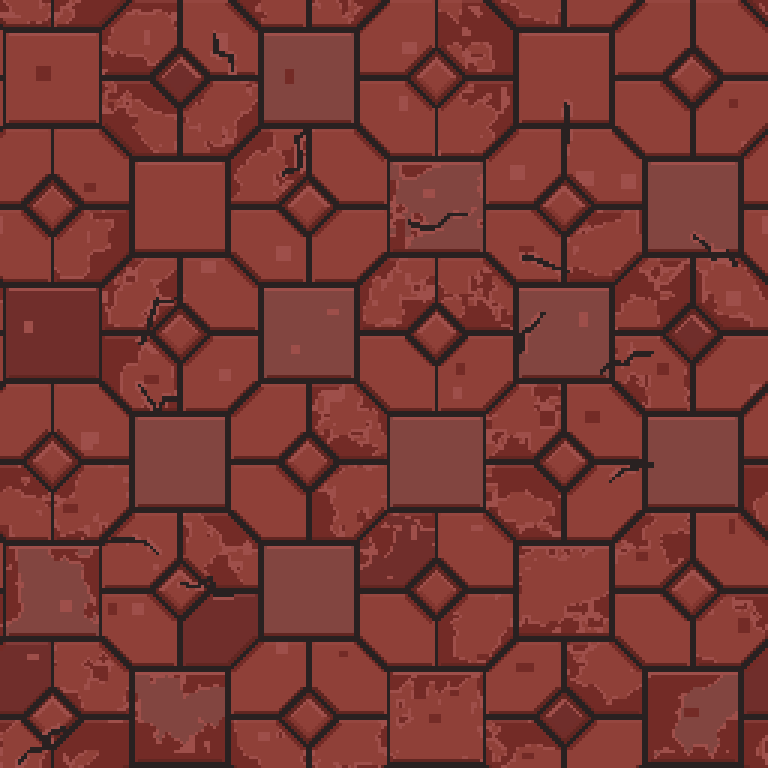
Reproduce this texture procedurally as a WebGL 2 fragment shader.

```glsl
#version 300 es
precision highp float;
// Red stone floor in chunky texels: squares alternate with octagons on a
// checkered 6 x 6 lattice; each octagon is four slabs around a small gem.
// Distance functions give joints and bevels; hashes give tints and wear.

uniform vec2 u_resolution;
out vec4 fragColor;

const float REPEATS = 6.0;            // lattice cells per side
const float TEXELS = 256.0;           // texels per side
const vec2 OFFSET = vec2(0.41, 0.39); // first site, in cells
const float SQUARE_HALF = 0.375;
const float GEM_RADIUS = 0.234;
const float JOINT_HALF = 0.0232;
const float RIM = 0.024;
const float CRACK_CHANCE = 0.36;
const float WORN_CHANCE = 0.36;
const float CHIP_CHANCE = 0.34;
const float DIAGONAL = 0.7071;
const int SQUARE = 0, SLAB = 1, GEM = 2;

const vec3 BASE = vec3(0.56, 0.25, 0.22);
const vec3 DARK = vec3(0.44, 0.18, 0.17);
const vec3 GREY = vec3(0.51, 0.27, 0.25);
const vec3 LIGHT = vec3(0.62, 0.31, 0.29);
const vec3 WORN = vec3(0.45, 0.17, 0.15);
const vec3 SHADE = vec3(0.38, 0.15, 0.13);
const vec3 JOINT = vec3(0.16, 0.13, 0.13);

struct Tile { vec2 key; vec2 local; float dist; int kind; };

float hash(vec2 cell, float salt) {
  uvec3 v = uvec3(ivec3(vec3(cell * 4.0, salt) + 64.0));
  v = v * 1664525u + 1013904223u;
  for (int i = 0; i < 2; i++) {
    v.x += v.y * v.z; v.y += v.z * v.x; v.z += v.x * v.y;
    v ^= v >> 16u;
  }
  return float(v.x >> 8u) / 16777216.0;
}

// Value noise that wraps after a whole number of steps.
float noise(vec2 uv, float period) {
  vec2 p = uv * period, i = floor(p), f = fract(p);
  f = f * f * (3.0 - 2.0 * f);
  vec2 a = mod(i, period), b = mod(i + 1.0, period);
  return mix(mix(hash(a, 50.0), hash(vec2(b.x, a.y), 50.0), f.x),
             mix(hash(vec2(a.x, b.y), 50.0), hash(b, 50.0), f.x), f.y);
}

// Stone under g, with the distance to the middle of its nearest joint.
Tile findTile(vec2 g) {
  vec2 id = floor(g), p = fract(g) - 0.5, a = abs(p);
  float box = max(a.x, a.y);
  if (mod(id.x + id.y, 2.0) > 0.5) {
    if (box < SQUARE_HALF) return Tile(mod(id, REPEATS), p, SQUARE_HALF - box, SQUARE);
    // The margin of a square belongs to the neighbouring octagon.
    vec2 side = a.x > a.y ? vec2(sign(p.x), 0.0) : vec2(0.0, sign(p.y));
    id += side;
    p -= side;
    a = abs(p);
  }
  id = mod(id, REPEATS);
  float gem = (a.x + a.y - GEM_RADIUS) * DIAGONAL;
  if (gem < 0.0) return Tile(id, p, -gem, GEM);
  float inner = min(min(a.x, a.y), gem);
  float outer = min((1.0 - a.x - a.y) * DIAGONAL, 1.0 - SQUARE_HALF - max(a.x, a.y));
  return Tile(id + sign(p) * 0.25, p - sign(p) * 0.34, min(inner, outer), SLAB);
}

// Distance to the wandering cracks, less their tapering width.
float crackDistance(vec2 g) {
  float nearest = 1.0;
  for (int k = 0; k < 9; k++) {
    vec2 cell = floor(g) + vec2(k % 3, k / 3) - 1.0, key = mod(cell, REPEATS);
    if (hash(key, 1.0) > CRACK_CHANCE) continue;
    vec2 from = cell + vec2(hash(key, 2.0), hash(key, 3.0));
    float heading = 6.2832 * hash(key, 4.0), count = 3.0 + floor(3.0 * hash(key, 5.0));
    for (float s = 0.0; s < count; s++) {
      float angle = heading + 2.2 * (hash(key, 10.0 + s) - 0.5);
      vec2 along = 0.12 * vec2(cos(angle), sin(angle)), q = g - from;
      float t = clamp(dot(q, along) / dot(along, along), 0.0, 1.0);
      nearest = min(nearest, length(q - along * t) - mix(0.022, 0.013, (s + t) / count));
      from += along;
    }
  }
  return nearest;
}

vec3 paint(vec2 uv) {
  vec2 g = uv * REPEATS - OFFSET + 0.5;
  Tile tile = findTile(g);
  float tint = hash(tile.key, 20.0 + float(tile.kind));
  vec3 color = BASE;
  if (tile.kind == SQUARE) color = tint < 0.48 ? GREY : tint < 0.54 ? DARK : BASE;
  else if (tint < (tile.kind == GEM ? 0.17 : 0.09)) color = DARK;

  // Small rectangular chips
  for (float i = 0.0; i < 2.0 && tile.kind != GEM; i++) {
    float salt = 30.0 + i * 6.0;
    vec2 center = (vec2(hash(tile.key, salt), hash(tile.key, salt + 1.0)) - 0.5) * 0.45;
    vec2 size = 0.024 + 0.04 * vec2(hash(tile.key, salt + 2.0), hash(tile.key, salt + 3.0));
    bool inside = all(lessThan(abs(tile.local - center), size));
    if (inside && hash(tile.key, salt + 4.0) < CHIP_CHANCE)
      color = hash(tile.key, salt + 5.0) < 0.5 ? LIGHT : WORN;
  }

  // Ragged worn edges with a pale outline
  float grain = noise(uv, 96.0);
  float wear = 0.7 * noise(uv, 24.0) + 0.3 * grain - 1.3 * tile.dist;
  if (tile.kind != GEM && hash(tile.key, 45.0) < WORN_CHANCE)
    color = wear > 0.43 ? WORN : wear > 0.37 ? LIGHT : color;

  // Bevels: lit flat tops, shaded undersides and diagonals
  float slope = (findTile(g + vec2(0.0, 0.002)).dist - tile.dist) / 0.002;
  float depth = tile.dist - JOINT_HALF;
  if (tile.kind == GEM) {
    if (depth < RIM) color = SHADE;
    else if (depth < 2.2 * RIM) color = slope < 0.0 ? LIGHT : mix(color, WORN, 0.5);
  } else if (depth < RIM) {
    if (slope > 0.5) color = SHADE;
    else if (slope < -0.9) color = mix(color, LIGHT, tile.kind == SQUARE ? 1.0 : 0.4);
    else if (slope < -0.5) color = WORN;
  }

  // Cracks with broken pale lips, then joints
  float crack = crackDistance(g);
  if (crack < 0.026 && grain > 0.55) color = LIGHT;
  return crack < 0.0 || depth < 0.0 ? JOINT : color;
}

void main() {
  // Four samples smooth texel borders at any canvas size.
  vec3 sum = vec3(0.0);
  for (int i = 0; i < 4; i++) {
    vec2 shift = (vec2(i % 2, i / 2) - 0.5) * 0.5;
    vec2 uv = (gl_FragCoord.xy + shift) / u_resolution;
    sum += paint((floor(uv * TEXELS) + 0.5) / TEXELS);
  }
  fragColor = vec4(sum * 0.25, 1.0);
}
```
